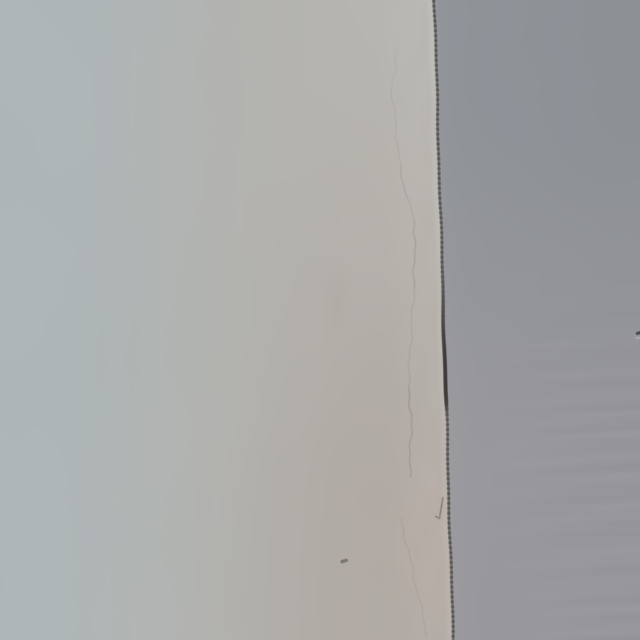
Write a WebGL 2 fragment shader that draws this texture.

```glsl
#version 300 es
precision highp float;

uniform vec2 u_resolution;
out vec4 fragColor;

// Surface colours
const vec3 WALL_COOL = vec3(0.682, 0.712, 0.718);
const vec3 WALL_MID = vec3(0.698, 0.701, 0.688);
const vec3 WALL_WARM_TOP = vec3(0.718, 0.710, 0.690);
const vec3 WALL_WARM_LOW = vec3(0.694, 0.668, 0.645);
const vec3 PANEL_TOP = vec3(0.560, 0.574, 0.594);
const vec3 PANEL_LOW = vec3(0.596, 0.594, 0.610);
const vec3 SEAM_GREY = vec3(0.400, 0.395, 0.380);
const vec3 SEAM_DARK = vec3(0.200, 0.185, 0.175);
const vec3 MARK_COLOR = vec3(0.420, 0.410, 0.400);

// Seam shape
const float SEAM_FOOT = 0.7080;
const float SEAM_LEAN = 0.0295;
const float SEAM_HALF_WIDTH = 0.0024;
const float TEETH_COUNT = 130.0;

// Cracks: x, y and darkness of the segment that starts there
const int CRACK_POINTS = 13;
const vec3 CRACK[CRACK_POINTS] = vec3[](
    vec3(0.620, 0.920, 0.15), vec3(0.612, 0.860, 0.22), vec3(0.625, 0.740, 0.35),
    vec3(0.636, 0.690, 0.25), vec3(0.648, 0.655, 0.45), vec3(0.647, 0.550, 0.28),
    vec3(0.640, 0.440, 0.30), vec3(0.638, 0.395, 0.60), vec3(0.643, 0.350, 0.50),
    vec3(0.640, 0.255, 0.00), vec3(0.626, 0.190, 0.25), vec3(0.640, 0.130, 0.25),
    vec3(0.668, 0.005, 0.00));
const float CRACK_HALF_WIDTH = 0.0010;

float seamX(float y) {
    return SEAM_FOOT - SEAM_LEAN * y + 0.0007 * sin(y * 23.0) + 0.0004 * sin(y * 61.0);
}

float segmentDistance(vec2 p, vec2 a, vec2 b) {
    vec2 ab = b - a;
    return length(p - a - ab * clamp(dot(p - a, ab) / dot(ab, ab), 0.0, 1.0));
}

float stroke(float dist, float halfWidth, float blur) {
    return 1.0 - smoothstep(halfWidth - blur, halfWidth + blur, dist);
}

float glow(vec2 p, vec2 center, vec2 radius) {
    vec2 q = (p - center) / radius;
    return exp(-dot(q, q));
}

// Slow blotches from layered, warped sines
float blotches(vec2 p) {
    float sum = 0.0, gain = 0.5;
    for (int i = 0; i < 4; i++) {
        sum += gain * sin(p.x + 1.3 * sin(p.y * 0.8)) * sin(p.y + 1.1 * sin(p.x * 0.7));
        p = mat2(1.5, 1.1, -1.1, 1.5) * p + 2.7;
        gain *= 0.5;
    }
    return sum;
}

vec3 wallColor(vec2 uv, float toSeam) {
    float warmth = uv.x + 0.05 * (0.5 - uv.y);
    vec3 warm = mix(WALL_WARM_LOW, WALL_WARM_TOP, smoothstep(0.2, 1.0, uv.y));
    vec3 color = mix(WALL_COOL, WALL_MID, smoothstep(0.05, 0.40, warmth));
    color = mix(color, warm, smoothstep(0.28, 0.60, warmth));
    color += 0.003 * blotches(uv * 9.0);

    // Wrinkled, paler strip beside the seam
    float strip = smoothstep(0.10, 0.03, toSeam);
    color += strip * (0.010 + 0.009 * blotches(uv * vec2(75.0, 22.0)));
    color += vec3(0.012, 0.0, -0.004) * glow(uv, vec2(0.670, 0.14), vec2(0.05, 0.12));
    color -= 0.012 * glow(uv, vec2(0.525, 0.535), vec2(0.016, 0.045));
    return color + 0.020 * exp(-pow((toSeam - 0.006) / 0.004, 2.0));
}

vec3 panelColor(vec2 uv, float pastSeam) {
    vec3 color = mix(PANEL_LOW, PANEL_TOP, smoothstep(0.25, 0.85, uv.y));
    color += 0.012 * exp(-pastSeam / 0.03) - 0.006 * smoothstep(0.1, 0.3, pastSeam);

    // Horizontal ripples, strongest low and to the right
    float ripple = sin(uv.y * 150.0 + 2.0 * sin(uv.x * 11.0) + 3.0 * sin(uv.y * 19.0))
                 + 0.6 * sin(uv.y * 310.0 - 9.0 * uv.x + 2.0 * sin(uv.y * 37.0));
    float area = smoothstep(0.62, 0.35, uv.y) * smoothstep(0.02, 0.28, pastSeam);
    return color + 0.006 * ripple * area + 0.002 * blotches(uv * 14.0);
}

void main() {
    vec2 uv = gl_FragCoord.xy / u_resolution;
    float pixel = 1.0 / min(u_resolution.x, u_resolution.y);
    float side = uv.x - seamX(uv.y);

    vec3 color = mix(wallColor(uv, max(-side, 0.0)), panelColor(uv, max(side, 0.0)),
                     smoothstep(-pixel, pixel, side));

    // Cracks, wavering slightly along their length
    vec2 bent = uv + vec2(0.0014 * sin(uv.y * 90.0) + 0.0008 * sin(uv.y * 210.0), 0.0);
    float crack = 0.0;
    for (int i = 0; i < CRACK_POINTS - 1; i++) {
        float d = segmentDistance(bent, CRACK[i].xy, CRACK[i + 1].xy);
        crack = max(crack, CRACK[i].z * stroke(d, CRACK_HALF_WIDTH, 1.2 * pixel));
    }
    color = mix(color, MARK_COLOR, 0.55 * crack);

    // Toothed seam, solid and darkest below the middle
    float solid = smoothstep(0.34, 0.38, uv.y) * smoothstep(0.64, 0.42, uv.y);
    float teeth = (0.5 + 0.5 * sin(uv.y * TEETH_COUNT * 6.2832)) * (1.0 - solid);
    float seam = stroke(abs(side), SEAM_HALF_WIDTH + 0.0006 * (solid - teeth), pixel);
    vec3 seamColor = mix(SEAM_GREY, SEAM_DARK, max(solid, 0.45 * (1.0 - teeth)));
    color = mix(color, seamColor, 0.9 * seam);

    // Small hook, fleck and chip
    float hook = min(segmentDistance(uv, vec2(0.692, 0.222), vec2(0.687, 0.192)),
                     segmentDistance(uv, vec2(0.687, 0.190), vec2(0.681, 0.193)));
    color = mix(color, MARK_COLOR, 0.65 * stroke(hook, 0.0012, pixel));
    float fleck = segmentDistance(uv, vec2(0.5345, 0.1225), vec2(0.5410, 0.1245));
    color = mix(color, MARK_COLOR, 0.80 * stroke(fleck, 0.0026, pixel));
    float chip = segmentDistance(uv, vec2(0.996, 0.479), vec2(1.002, 0.481));
    color = mix(color, SEAM_DARK, 0.75 * stroke(chip, 0.0024, pixel));
    color += 0.10 * glow(uv, vec2(0.997, 0.472), vec2(0.004, 0.002));

    fragColor = vec4(color, 1.0);
}
```
